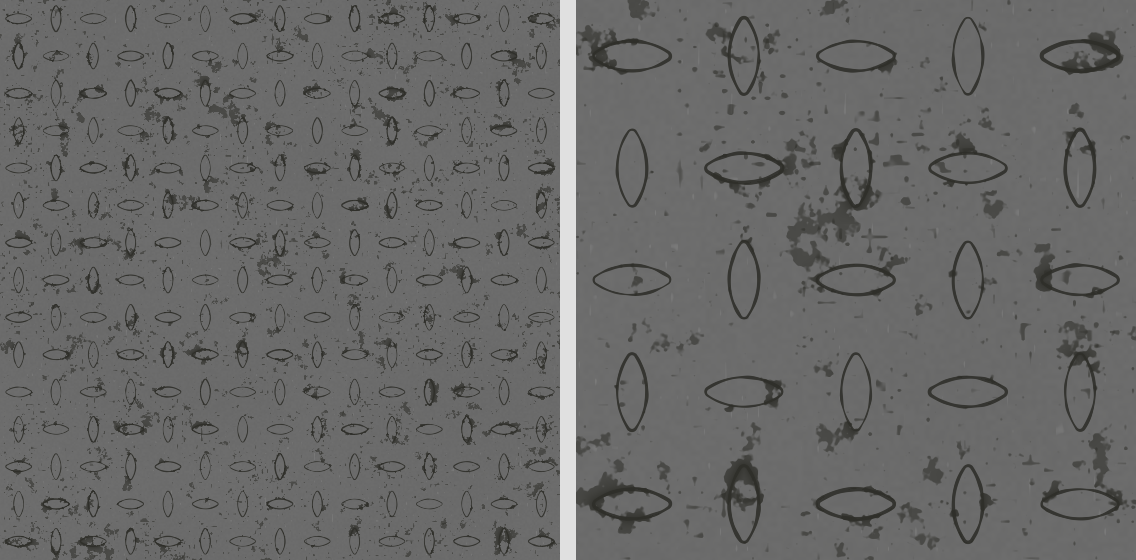
Left: the whole. Right: its middle third, enlarged.
Give the GLSL for this texture, as a Shadertoy shader.

```glsl
const float CELLS = 15.0;
const vec3 STEEL = vec3(0.422, 0.422, 0.421);
const vec3 GRIME = vec3(0.180, 0.180, 0.160);

float hash(vec2 p) {
    vec3 q = fract(vec3(p.xyx) * 0.1031);
    q += dot(q, q.yzx + 33.33);
    return fract((q.x + q.y) * q.z);
}

float valueNoise(vec2 p) {
    vec2 i = floor(p);
    vec2 f = fract(p);
    f = f * f * (3.0 - 2.0 * f);
    float low = mix(hash(i), hash(i + vec2(1, 0)), f.x);
    float high = mix(hash(i + vec2(0, 1)), hash(i + vec2(1, 1)), f.x);
    return mix(low, high, f.y);
}

// Layered noise with a slow falloff, for ragged outlines
float roughNoise(vec2 p) {
    float sum = 0.0;
    float total = 0.0;
    float weight = 1.0;
    for (int i = 0; i < 4; i++) {
        sum += weight * valueNoise(p);
        total += weight;
        weight *= 0.7;
        p = mat2(1.6, 1.2, -1.2, 1.6) * p + 17.3;
    }
    return sum / total;
}

// Signed distance to an upright lens with rounded tips
float lensDistance(vec2 p, vec2 halfSize, float rounding) {
    vec2 h = halfSize - rounding;
    float radius = dot(h, h) / (2.0 * h.x);
    float offset = radius - h.x;
    p = abs(p);
    float d = (p.y - h.y) * offset > p.x * h.y
        ? length(p - vec2(0.0, h.y))
        : length(p + vec2(offset, 0.0)) - radius;
    return d - rounding;
}

// Raised lens of one cell; neighbours are turned a quarter
float treadDistance(vec2 grid, vec2 cell) {
    vec2 local = grid - cell - 0.5;
    bool lying = mod(cell.x + cell.y, 2.0) < 0.5;
    return lensDistance(lying ? local.yx : local, vec2(0.132, 0.342), 0.04);
}

// Thin groove around the lens, a little uneven in width
float grooveMask(float d, vec2 grid, float wear, float pixel) {
    float halfWidth = 0.009 + 0.008 * wear + 0.012 * (valueNoise(grid * 9.0) - 0.5);
    return 1.0 - smoothstep(-0.6 * pixel, 0.6 * pixel, abs(d) - halfWidth);
}

// Blots in the open, and crust gathering along the groove
float grimeMask(float d, vec2 uv, float wear) {
    float closeness = exp(-20.0 * abs(d)) * (d < 0.0 ? 0.65 : 1.0);
    float patches = valueNoise(uv * 24.0 + 5.7) - 0.5;
    float grit = roughNoise(uv * 62.0) + 0.25 * patches;
    float threshold = 0.715 - 0.30 * wear * closeness;
    return smoothstep(-0.03, 0.045, grit - threshold);
}

// Fine dots, denser in some areas
float speckMask(vec2 uv) {
    float density = smoothstep(0.3, 0.8, valueNoise(uv * 19.0 + 41.0));
    float dots = valueNoise(uv * 230.0 + 3.1);
    return smoothstep(0.0, 0.12, dots - mix(0.93, 0.80, density));
}

vec3 steelColor(vec2 uv) {
    float cloud = valueNoise(uv * 7.0 + 11.0) - 0.5;
    float grain = valueNoise(uv * 330.0 + 29.0) - 0.5;
    float fleck = smoothstep(0.93, 1.0, valueNoise(uv * vec2(310.0, 100.0) + 71.0));
    return STEEL + 0.012 * cloud + 0.014 * grain + 0.05 * fleck;
}

void mainImage(out vec4 fragColor, in vec2 fragCoord) {
    vec2 uv = fragCoord / iResolution.xy;
    vec2 grid = uv * CELLS;
    vec2 cell = floor(grid);
    float pixel = CELLS / iResolution.y;
    float wear = mix(0.15, 1.0, hash(cell + 7.0));
    float d = treadDistance(grid, cell);

    // Steel, then loose dirt, then the groove
    vec3 color = steelColor(uv);
    color = mix(color, GRIME, 0.55 * speckMask(uv));
    float dirtDepth = mix(0.55, 0.92, exp(-14.0 * abs(d)));
    color = mix(color, GRIME, dirtDepth * grimeMask(d, uv, wear));
    color = mix(color, GRIME, 0.88 * grooveMask(d, grid, wear, pixel));
    fragColor = vec4(color, 1.0);
}
```
